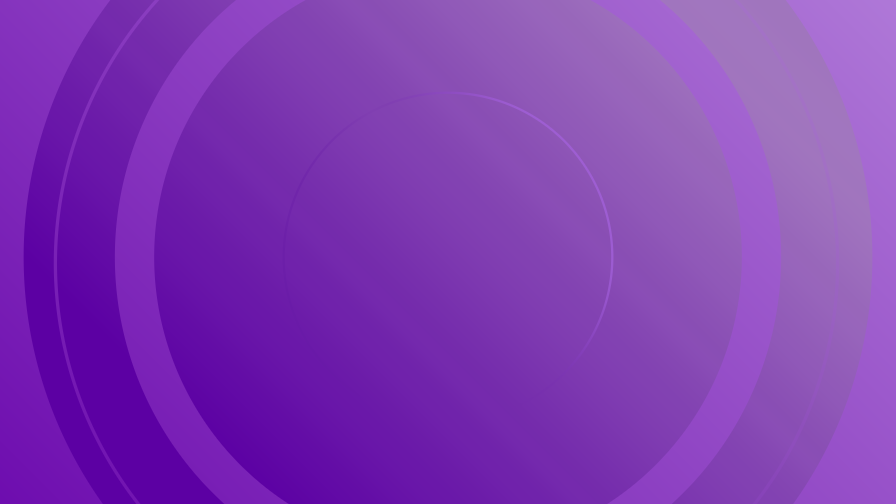
A WebGL 2 fragment shader for this background:

```glsl
#version 300 es
precision highp float;
// Concentric violet discs and rings over a diagonal gradient.
// Each layer has its own gradient along one shared axis, and circle
// distances mask the layers; faint diagonal streaks soften the fills.

uniform vec2 u_resolution;
out vec4 fragColor;

// Lengths are in canvas heights, positions relative to the canvas centre.
const vec2 CENTRE = vec2(0.0, -0.010);
const vec2 LINE_CENTRE = vec2(-0.003, -0.022);
const vec2 AXIS = vec2(0.707, 0.707);
const float OUTER_RADIUS = 0.842;
const float RING_OUTER = 0.661;
const float RING_INNER = 0.583;
const float LINE_RADIUS = 0.776;
const float LINE_WIDTH = 0.0065;
const float ARC_RADIUS = 0.326;
const float ARC_WIDTH = 0.0045;
const float STREAK_COUNT = 24.0;
const float STREAK_STRENGTH = 0.010;

const vec3 BACK_LOW = vec3(0.430, 0.050, 0.685);
const vec3 BACK_HIGH = vec3(0.685, 0.470, 0.845);
const vec3 DISC_LOW = vec3(0.360, 0.000, 0.640);
const vec3 DISC_HIGH = vec3(0.630, 0.460, 0.745);
const vec3 ARC_DARK = vec3(0.400, 0.100, 0.650);
const vec3 ARC_LIGHT = vec3(0.640, 0.380, 0.860);

float hash(float n) {
    n = fract(n * 0.1031);
    n *= n + 33.33;
    return fract(n * (n + n));
}

float noise(float x) {
    float cell = floor(x);
    return mix(hash(cell), hash(cell + 1.0), smoothstep(0.0, 1.0, x - cell));
}

// Coverage of the inside of a signed distance.
float fill(float distance, float pixel) {
    return clamp(0.5 - distance / pixel, 0.0, 1.0);
}

// Coverage of a thin circle, kept faint rather than broken at small sizes.
float stroke(float distance, float width, float pixel) {
    float drawn = max(width, pixel);
    return fill(abs(distance) - 0.5 * drawn, pixel) * width / drawn;
}

void main() {
    float pixel = 1.0 / u_resolution.y;
    vec2 p = (gl_FragCoord.xy - 0.5 * u_resolution) * pixel;
    vec2 q = p - CENTRE;
    float radius = length(q);
    float along = dot(p, AXIS);

    // Gradients of the backdrop and of the discs
    vec3 back = mix(BACK_LOW, BACK_HIGH, clamp(along / 1.96 + 0.5, 0.0, 1.0));
    float streak = noise(along * STREAK_COUNT + 100.0) - 0.5;
    float shade = clamp((along + 0.60) / 1.25, 0.0, 1.0);
    vec3 disc = mix(DISC_LOW, DISC_HIGH, shade);
    disc += streak * STREAK_STRENGTH * smoothstep(0.0, 0.2, shade);

    // Large disc, broad ring showing the backdrop, then the inner disc
    vec3 color = mix(back, disc, fill(radius - OUTER_RADIUS, pixel));
    color = mix(color, back, fill(radius - RING_OUTER, pixel));
    color = mix(color, disc, fill(radius - RING_INNER, pixel));

    // Hairline near the rim, strongest on the left
    float line = stroke(length(p - LINE_CENTRE) - LINE_RADIUS, LINE_WIDTH, pixel);
    float lineFade = mix(0.9, 0.35, smoothstep(-0.5, 0.5, p.x));
    color = mix(color, back, line * lineFade);

    // Inner arc: bright at the upper right, dim at the left, lost below
    vec2 heading = q / max(radius, 0.001);
    float lit = smoothstep(-0.15, 0.9, dot(heading, vec2(0.87, 0.5)));
    float dim = 0.35 * smoothstep(0.3, 1.0, -heading.x);
    float arc = stroke(radius - ARC_RADIUS, ARC_WIDTH, pixel);
    color = mix(color, mix(ARC_DARK, ARC_LIGHT, lit), arc * max(0.75 * lit, dim));

    fragColor = vec4(color, 1.0);
}
```
